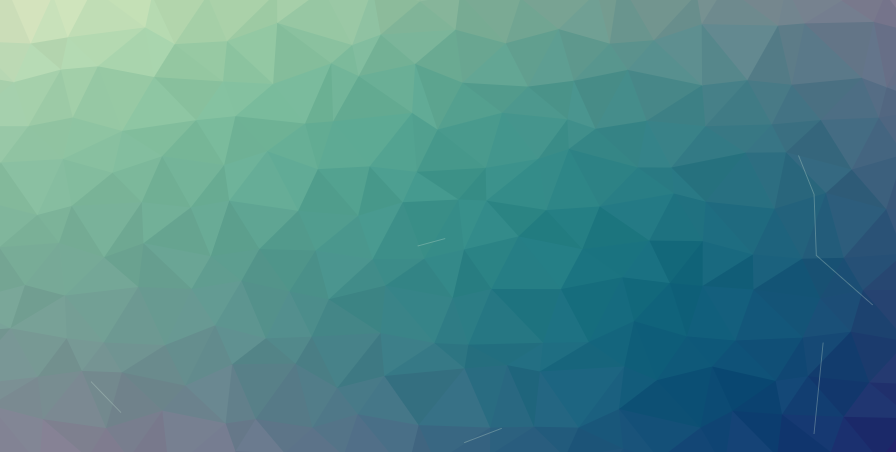
Give the GLSL for this background, as a WebGL 2 fragment shader.

```glsl
#version 300 es
precision highp float;
// Low-poly mesh of flat triangles over a cream, green, teal and indigo gradient.

uniform vec2 u_resolution;
out vec4 fragColor;

float hash(vec2 p) {
    vec3 q = fract(vec3(p.xyx) * 0.1031);
    q += dot(q, q.yzx + 33.33);
    return fract((q.x + q.y) * q.z);
}

// Smooth colour surface: cubic across, quadratic down.
vec3 gradient(vec2 uv) {
    uv = clamp(uv, 0.0, 1.0);
    float s = 3.0 * uv.x, t = 2.0 - 2.0 * uv.y;
    vec4 across = vec4(-(s - 1.0) * (s - 2.0) * (s - 3.0) / 6.0,
                       s * (s - 2.0) * (s - 3.0) / 2.0,
                       -s * (s - 1.0) * (s - 3.0) / 2.0,
                       s * (s - 1.0) * (s - 2.0) / 6.0);
    vec3 down = vec3((t - 1.0) * (t - 2.0) / 2.0, t * (2.0 - t), t * (t - 1.0) / 2.0);
    mat4x3 top = mat4x3(0.87, 0.90, 0.76, 0.64, 0.80, 0.65,
                        0.48, 0.63, 0.58, 0.50, 0.47, 0.56);
    mat4x3 middle = mat4x3(0.50, 0.71, 0.61, 0.33, 0.62, 0.56,
                           0.13, 0.48, 0.51, 0.20, 0.33, 0.47);
    mat4x3 bottom = mat4x3(0.52, 0.50, 0.58, 0.38, 0.45, 0.54,
                           0.12, 0.33, 0.48, 0.14, 0.14, 0.42);
    return mat3(top * across, middle * across, bottom * across) * down;
}

// Mesh vertex: staggered rows with random displacement.
vec2 vertex(vec2 id) {
    vec2 jitter = vec2(hash(id + 17.0), hash(id + 71.0)) - 0.5;
    float stagger = 0.5 * mod(id.y, 2.0);
    return vec2(0.0, 0.075) + vec2(0.117, 0.0946) * (id + vec2(stagger, 0.0) + jitter * vec2(0.62, 0.6));
}

// Signed distance to the line a-b, positive on its left.
float leftOf(vec2 p, vec2 a, vec2 b) {
    vec2 e = normalize(b - a), q = p - a;
    return e.x * q.y - e.y * q.x;
}

// Adds one triangle's flat colour, weighted by its pixel coverage.
void addFacet(inout vec4 sum, vec2 p, vec2 a, vec2 b, vec2 c, float aspect) {
    float inside = min(leftOf(p, a, b), min(leftOf(p, b, c), leftOf(p, c, a)));
    float coverage = clamp(inside * u_resolution.y + 0.5, 0.0, 1.0);
    if (coverage <= 0.0) return;
    vec2 center = (a + b + c) / 3.0;
    float shade = 0.035 * (hash(floor(center * 900.0)) - 0.5);
    sum += coverage * vec4(gradient(center / vec2(aspect, 1.0)) + shade, 1.0);
}

// Coverage of a hairline between a and b.
float seam(vec2 p, vec2 a, vec2 b) {
    vec2 e = b - a, q = p - a;
    float d = length(q - e * clamp(dot(q, e) / dot(e, e), 0.0, 1.0));
    return clamp((0.001 - d) * u_resolution.y + 0.5, 0.0, 1.0);
}

void main() {
    vec2 p = gl_FragCoord.xy / u_resolution.y;
    float aspect = u_resolution.x / u_resolution.y;
    vec2 cell = floor((p - vec2(0.0, 0.075)) / vec2(0.117, 0.0946));

    // Split each nearby quad along its shorter diagonal.
    vec4 sum = vec4(0.0);
    for (int j = -1; j <= 1; j++) {
        for (int i = -2; i <= 2; i++) {
            vec2 id = cell + vec2(i, j);
            vec2 a = vertex(id), b = vertex(id + vec2(1, 0));
            vec2 c = vertex(id + 1.0), d = vertex(id + vec2(0, 1));
            if (distance(a, c) < distance(b, d)) {
                addFacet(sum, p, a, b, c, aspect);
                addFacet(sum, p, a, c, d, aspect);
            } else {
                addFacet(sum, p, a, b, d, aspect);
                addFacet(sum, p, b, c, d, aspect);
            }
        }
    }
    vec3 color = sum.a > 0.001 ? sum.rgb / sum.a : gradient(p / vec2(aspect, 1.0));

    // Faint pale cracks between facets.
    float crack = seam(p, vec2(1.767, 0.655), vec2(1.801, 0.570));
    crack = max(crack, seam(p, vec2(1.801, 0.570), vec2(1.806, 0.435)));
    crack = max(crack, seam(p, vec2(1.806, 0.435), vec2(1.930, 0.326)));
    crack = max(crack, seam(p, vec2(1.821, 0.241), vec2(1.801, 0.041)));
    crack = max(crack, seam(p, vec2(0.925, 0.456), vec2(0.984, 0.472)));
    crack = max(crack, seam(p, vec2(0.202, 0.155), vec2(0.267, 0.088)));
    crack = max(crack, seam(p, vec2(1.028, 0.021), vec2(1.109, 0.052)));
    color = mix(color, vec3(0.75, 0.85, 0.80), 0.35 * crack);

    fragColor = vec4(color, 1.0);
}
```
